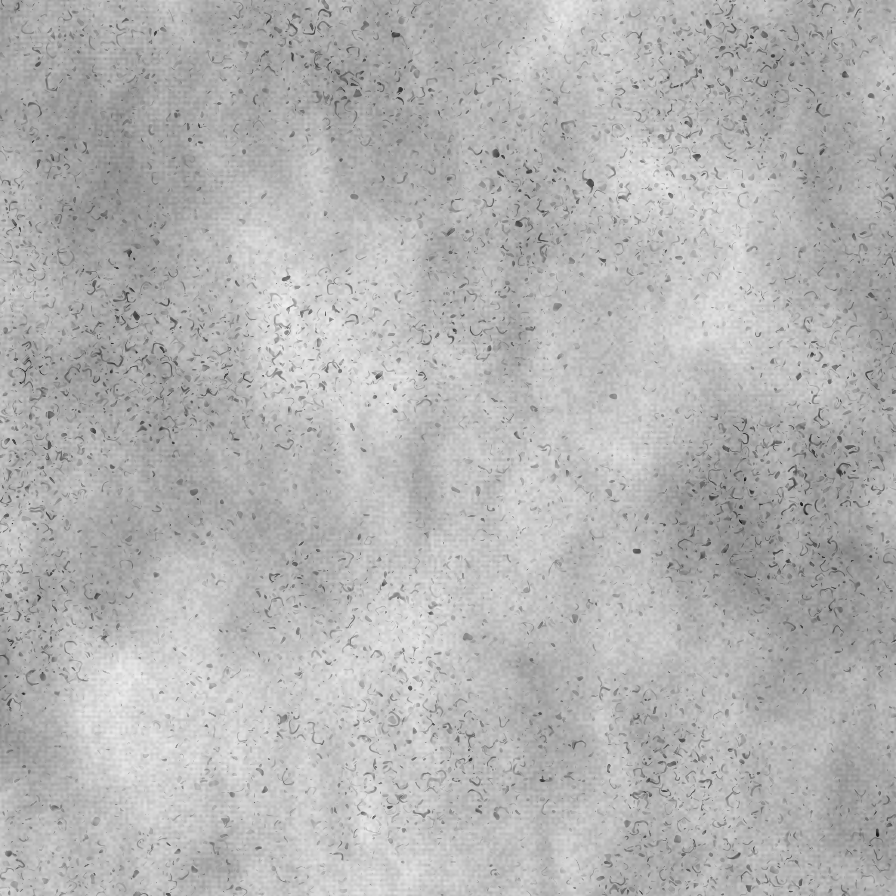
Write a WebGL 2 fragment shader that draws this texture.

```glsl
#version 300 es
precision highp float;
// Weathered grey concrete: cloudy stains drawn slightly downwards, a faint
// woven grain, and clustered pits and broken ring-shaped cracks.
// Stains are layered noise; pits and rings are scattered one per jittered cell.

uniform vec2 u_resolution;
out vec4 fragColor;

const float BASE_GREY = 0.729;
const float STAIN_CONTRAST = 0.50;
const float STREAK_CONTRAST = 0.085;
const float GRAIN_CONTRAST = 0.095;
const float WEAVE_CONTRAST = 0.020;
const float WEAVE_THREADS = 168.0;   // threads across the canvas
const vec2  STAIN_SCALE = vec2(6.4, 4.6);
const float PIT_CELLS = 76.0;
const float SPECK_CELLS = 135.0;
const float RING_CELLS = 56.0;
const float PIT_DEPTH = 0.40;
const float SPECK_DEPTH = 0.30;
const float RING_DEPTH = 0.32;
const float TAU = 6.28319;

float hash(vec2 p) {
  vec3 q = fract(p.xyx * 0.1031);
  q += dot(q, q.yzx + 33.33);
  return fract((q.x + q.y) * q.z);
}

vec2 hash2(vec2 p) {
  return vec2(hash(p + 17.3), hash(p + 71.9));
}

float noise(vec2 p) {
  vec2 i = floor(p), f = fract(p);
  f = f * f * (3.0 - 2.0 * f);
  return mix(mix(hash(i), hash(i + vec2(1, 0)), f.x),
             mix(hash(i + vec2(0, 1)), hash(i + vec2(1, 1)), f.x), f.y);
}

float fbm(vec2 p) {
  float sum = 0.0, weight = 0.5, total = 0.0;
  for (int i = 0; i < 6; i++) {
    sum += weight * noise(p);
    total += weight;
    weight *= 0.6;
    p = mat2(1.95, 0.35, -0.35, 1.95) * p + 13.7;
  }
  return sum / total;
}

// Small rotated ellipses, one per chosen cell; returns darkness from 0 to 1.
float pits(vec2 p, float cells, float density, float pixel) {
  vec2 home = floor(p * cells);
  float dark = 0.0;
  for (int y = -1; y <= 1; y++)
  for (int x = -1; x <= 1; x++) {
    vec2 id = home + vec2(x, y);
    vec2 d = p * cells - id - hash2(id);
    float angle = TAU * hash(id + 5.1);
    d = mat2(cos(angle), -sin(angle), sin(angle), cos(angle)) * d;
    d.y *= 1.0 + 1.2 * hash(id + 9.7);
    float size = hash(id + 31.7);
    float radius = mix(0.10, 0.30, size * size);
    float edge = 0.75 * pixel * cells;
    float shape = 1.0 - smoothstep(radius - edge, radius + edge, length(d));
    float present = smoothstep(-0.04, 0.04, density - hash(id + 43.3));
    float tone = hash(id + 57.1);
    dark = max(dark, shape * present * mix(0.25, 1.0, tone * tone));
  }
  return dark;
}

// Thin arcs of small circles, each open over part of its turn.
float rings(vec2 p, float density, float pixel) {
  vec2 home = floor(p * RING_CELLS);
  float dark = 0.0;
  for (int y = -1; y <= 1; y++)
  for (int x = -1; x <= 1; x++) {
    vec2 id = home + vec2(x, y) + 200.0;
    vec2 d = p * RING_CELLS - id + 200.0 - hash2(id);
    float radius = mix(0.16, 0.44, hash(id + 3.9));
    float width = mix(0.025, 0.07, hash(id + 8.3));
    float edge = 0.7 * pixel * RING_CELLS;
    float line = 1.0 - smoothstep(width - edge, width + edge, abs(length(d) - radius));
    float facing = TAU * hash(id + 21.1);
    float along = dot(d / max(length(d), 0.001), vec2(cos(facing), sin(facing)));
    float opening = mix(-0.5, 0.8, hash(id + 27.7));
    float arc = smoothstep(opening - 0.1, opening + 0.25, along);
    float present = smoothstep(-0.04, 0.04, density - hash(id + 63.9));
    dark = max(dark, line * arc * present * mix(0.3, 1.0, hash(id + 81.3)));
  }
  return dark;
}

void main() {
  float pixel = 1.0 / u_resolution.y;
  vec2 p = gl_FragCoord.xy * pixel;

  // Blotchy stains and soft vertical streaks
  vec2 drift = vec2(noise(p * 14.0 + 3.0), noise(p * 14.0 + 40.0)) - 0.5;
  float stain = fbm(p * STAIN_SCALE + 0.35 * drift + 7.0) - 0.5;
  float streak = noise(p * vec2(34.0, 8.0) + drift + 90.0) - 0.5;
  float grey = BASE_GREY + STAIN_CONTRAST * stain + STREAK_CONTRAST * streak;

  // Fine grain and broken patches of woven threads
  grey += GRAIN_CONTRAST * (noise(p * 290.0) - 0.5);
  vec2 threads = sin(TAU * WEAVE_THREADS * p + 5.0 * drift.yx);
  float patches = smoothstep(0.4, 0.75, noise(p * 8.0 + 55.0)) * noise(p * 70.0 + 15.0);
  float resolved = smoothstep(2.0, 3.0, u_resolution.y / WEAVE_THREADS);
  grey += WEAVE_CONTRAST * patches * resolved * (0.6 * threads.x + threads.y);

  // Clustered damage with ragged outlines
  float cluster = smoothstep(0.26, 0.78, fbm(p * 6.5 + 120.0) - 0.3 * stain);
  vec2 ragged = p + 0.006 * (vec2(noise(p * 150.0), noise(p * 150.0 + 60.0)) - 0.5);
  float wear = mix(0.3, 1.15, noise(p * 190.0 + 30.0));
  float damage = PIT_DEPTH * pits(ragged, PIT_CELLS, 0.22 + 0.7 * cluster, pixel);
  damage = max(damage, SPECK_DEPTH * pits(ragged + 2.0, SPECK_CELLS, 0.15 + 0.6 * cluster, pixel));
  damage = max(damage, RING_DEPTH * rings(ragged, 1.1 * cluster - 0.06, pixel));
  grey -= damage * wear * (0.8 + 0.6 * cluster);

  fragColor = vec4(vec3(clamp(grey, 0.0, 1.0)), 1.0);
}
```
